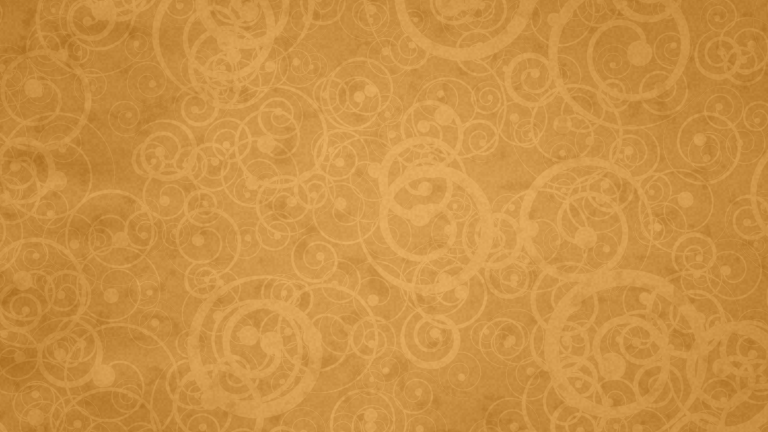
Give the GLSL for this pattern, as a Shadertoy shader.

```glsl
#define LARGEST_CELL 0.40
#define CELL_SHRINK 0.65
#define LAYERS 4
#define TURNS 1.65
#define TAIL 0.40
#define BULB 0.165
#define DENSITY 0.90
#define SWIRL_LIFT 0.40
#define VIGNETTE 0.72
#define GRAIN 0.26

const float TAU = 6.2831853;
const vec3 DARK_OCHRE = vec3(0.73, 0.50, 0.20);
const vec3 PALE_GOLD = vec3(0.88, 0.66, 0.36);

vec3 hash3(vec2 p) {
    vec3 q = fract(p.xyx * vec3(0.1031, 0.1030, 0.0973));
    q += dot(q, q.yxz + 33.33);
    return fract((q.xxy + q.yzz) * q.zyx);
}

float valueNoise(vec2 p) {
    vec2 cell = floor(p), f = fract(p);
    f = f * f * (3.0 - 2.0 * f);
    float low = mix(hash3(cell).x, hash3(cell + vec2(1, 0)).x, f.x);
    float high = mix(hash3(cell + vec2(0, 1)).x, hash3(cell + vec2(1, 1)).x, f.x);
    return mix(low, high, f.y);
}

float fbm(vec2 p) {
    float sum = 0.0, amplitude = 0.5;
    for (int i = 0; i < 5; i++) {
        sum += amplitude * valueNoise(p);
        p = mat2(1.6, 1.2, -1.2, 1.6) * p + 7.3;
        amplitude *= 0.5;
    }
    return sum;
}

// Radius of the curl after t turns: a flaring tail, then an inward coil
float coilRadius(float t) {
    if (t < 0.0) return 1.0 + 0.9 * t * t;
    return mix(1.0, BULB, pow(t / TURNS, 1.2));
}

// Distance to a unit curl with a swelling stroke and a round tip
float swirlDistance(vec2 p, float weight) {
    float r = length(p);
    float turn = fract(atan(p.y, p.x) / TAU);
    float tipAngle = TURNS * TAU;
    float d = length(p - BULB * vec2(cos(tipAngle), sin(tipAngle))) - BULB;
    for (int n = -1; n < 2; n++) {
        float t = turn + float(n);
        if (t < -TAIL || t > TURNS) continue;
        float swell = smoothstep(-TAIL, 0.25, t);
        float thin = smoothstep(0.25, 1.1, t);
        float width = mix(weight, 0.4 * weight + 0.012, thin) * swell - 0.008;
        d = min(d, abs(r - coilRadius(t)) - width);
    }
    return d;
}

// One jittered grid of curls, returned as coverage
float swirlLayer(vec2 p, float size, float seed, float pixel) {
    vec2 home = floor(p / size);
    float cover = 0.0;
    for (int y = -1; y <= 1; y++)
    for (int x = -1; x <= 1; x++) {
        vec2 cell = home + vec2(x, y);
        vec3 place = hash3(cell + seed);
        vec3 form = hash3(cell + seed + 91.7);
        if (form.z > DENSITY) continue;
        vec2 q = p - (cell + 0.5 + 0.7 * (place.xy - 0.5)) * size;
        float radius = size * mix(0.30, 0.54, form.x);
        float angle = place.z * TAU, c = cos(angle), s = sin(angle);
        q = mat2(c, s, -s, c) * q / radius;
        if (fract(form.z * 37.0) < 0.5) q.y = -q.y;
        float weight = mix(0.03, 0.13, form.y * form.y);
        float d = swirlDistance(q, weight) * radius;
        cover = max(cover, clamp(0.5 - d / (1.3 * pixel), 0.0, 1.0));
    }
    return cover;
}

// Aged paper: glow, blotches, streaked stains at the left, specks and grain
float paperTone(vec2 uv, float aspect) {
    vec2 q = 2.0 * uv / vec2(aspect, 1.0) - 1.0;
    float edge = smoothstep(0.2, 1.25, length((q - vec2(0.06, 0.0)) * vec2(1.0, 0.72)));
    float tone = 0.65 - VIGNETTE * edge;
    tone += 0.45 * (fbm(uv * 3.5) - 0.48);
    float stainArea = smoothstep(0.42, 0.1, uv.x / aspect);
    tone += 0.9 * stainArea * (fbm(uv * vec2(4.0, 13.0) + 20.0) - 0.47);
    tone -= 0.25 * smoothstep(0.56, 0.75, fbm(uv * 30.0));
    tone += GRAIN * (valueNoise(uv * 210.0) - 0.5);
    tone += 0.6 * GRAIN * (fbm(uv * 75.0) - 0.48);
    return tone;
}

void mainImage(out vec4 fragColor, in vec2 fragCoord) {
    float pixel = 1.0 / iResolution.y;
    vec2 uv = fragCoord * pixel;

    // Overlay curls from large to small
    float swirls = 0.0, size = LARGEST_CELL;
    for (int i = 0; i < LAYERS; i++) {
        float seed = 17.0 * float(i) + 5.0;
        swirls = max(swirls, swirlLayer(uv + 0.13 * float(i), size, seed, pixel));
        size *= CELL_SHRINK;
    }

    // Worn print on the paper
    float wear = mix(0.75, 1.15, fbm(uv * 9.0 + 4.0));
    float tone = paperTone(uv, iResolution.x * pixel) + SWIRL_LIFT * wear * swirls;
    fragColor = vec4(mix(DARK_OCHRE, PALE_GOLD, clamp(tone, -0.4, 1.2)), 1.0);
}
```
